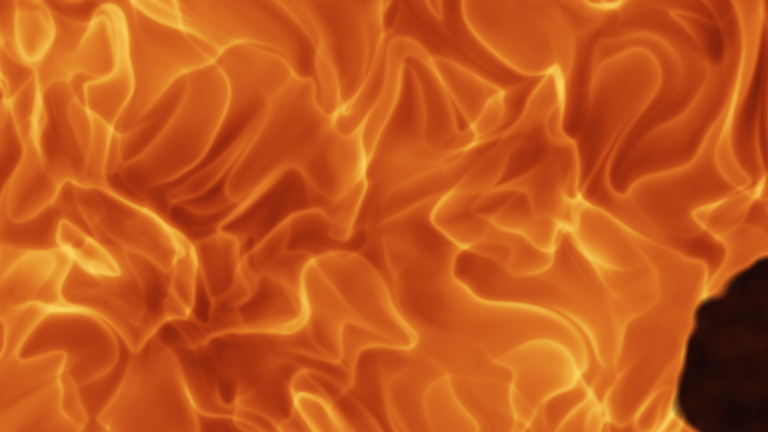
Reproduce this texture procedurally as a WebGL 1 fragment shader.

```glsl
precision highp float;
uniform vec2 u_resolution;

vec2 hash2(vec2 p) {
  vec3 q = fract(p.xyx * vec3(0.1031, 0.1030, 0.0973));
  q += dot(q, q.yzx + 33.33);
  return fract((q.xx + q.yz) * q.zy) * 2.0 - 1.0;
}

// Gradient noise, roughly -0.7 to 0.7
float noise(vec2 p) {
  vec2 i = floor(p), f = p - i;
  vec2 u = f * f * f * (f * (f * 6.0 - 15.0) + 10.0);
  vec2 e = vec2(1.0, 0.0);
  float low = mix(dot(hash2(i), f), dot(hash2(i + e), f - e), u.x);
  float high = mix(dot(hash2(i + e.yx), f - e.yx), dot(hash2(i + 1.0), f - 1.0), u.x);
  return mix(low, high, u.y);
}

float fbm(vec2 p) {
  float sum = 0.0, amp = 1.0;
  for (int i = 0; i < 4; i++) {
    sum += amp * noise(p);
    p = mat2(1.6, 1.2, -1.2, 1.6) * p + 7.3;
    amp *= 0.5;
  }
  return sum;
}

// Turbulent folding of the plane
vec2 swirl(vec2 p) {
  p += 0.26 * vec2(noise(p * 2.1 + 3.7), noise(p * 2.1 + 41.2));
  p += 0.09 * vec2(noise(p * 5.3 + 17.1), noise(p * 5.3 + 63.8));
  return p + 0.022 * vec2(noise(p * 13.0 + 29.4), noise(p * 13.0 + 80.6));
}

float blob(vec2 p, vec2 center, vec2 radius) {
  vec2 v = (p - center) / radius;
  return exp(-dot(v, v));
}

// Flame fold: bright crest, long glow on one side, shade on the other
float fold(float d, float width) {
  float a = sqrt(d * d + 0.000016) - 0.004;
  float crest = exp(-a / (0.009 * width));
  float glow = exp(-a / (0.055 * width));
  float side = smoothstep(-0.006, 0.006, d);
  return 0.65 * crest + mix(-0.3, 0.4, side) * glow;
}

vec3 fireColor(float t) {
  vec3 c = mix(vec3(0.18, 0.05, 0.03), vec3(0.56, 0.15, 0.05), smoothstep(-0.1, 0.2, t));
  c = mix(c, vec3(0.70, 0.23, 0.07), clamp((t - 0.2) / 0.2, 0.0, 1.0));
  c = mix(c, vec3(0.80, 0.35, 0.11), clamp((t - 0.4) / 0.2, 0.0, 1.0));
  c = mix(c, vec3(0.86, 0.45, 0.14), clamp((t - 0.6) / 0.2, 0.0, 1.0));
  c = mix(c, vec3(0.92, 0.62, 0.20), clamp((t - 0.8) / 0.2, 0.0, 1.0));
  return mix(c, vec3(0.98, 0.80, 0.36), clamp((t - 1.0) / 0.35, 0.0, 1.0));
}

void main() {
  vec2 p = gl_FragCoord.xy / u_resolution.y;
  float eps = 0.003;
  vec2 q = swirl(p);
  vec2 qx = swirl(p + vec2(eps, 0.0));
  vec2 qy = swirl(p + vec2(0.0, eps));

  // Broad heat: soft clouds, hot cores and cooler pockets
  float heat = 0.47 + 0.30 * fbm(q * 2.6 + 11.0) + 0.10 * fbm(q * vec2(9.0, 6.0) + 5.0);
  heat += 0.30 * blob(p, vec2(1.36, 0.17), vec2(0.25, 0.20));
  heat += 0.30 * blob(p, vec2(0.08, 0.38), vec2(0.30, 0.05));
  heat += 0.22 * blob(p, vec2(0.33, 0.88), vec2(0.35, 0.16));
  heat += 0.25 * blob(p, vec2(0.95, 0.60), vec2(0.13, 0.08));
  heat -= 0.18 * blob(p, vec2(0.45, 0.62), vec2(0.24, 0.16));
  heat -= 0.16 * blob(p, vec2(0.42, 0.28), vec2(0.26, 0.12));
  heat -= 0.16 * blob(p, vec2(1.30, 0.75), vec2(0.16, 0.25));

  // Layered folds, each fading in and out along its length
  for (int i = 0; i < 5; i++) {
    float k = float(i);
    vec2 scale = (2.3 + 0.95 * k) * vec2(1.15, 0.9);
    vec2 seed = vec2(13.7, 31.3) * (k + 1.0);
    float n = noise(q * scale + seed);
    vec2 slope = vec2(noise(qx * scale + seed), noise(qy * scale + seed)) - n;
    float d = n * eps / max(length(slope), 0.0012);
    float fade = smoothstep(-0.22, 0.28, noise(p * 3.2 + seed.yx));
    float width = 0.75 + 0.9 * smoothstep(-0.3, 0.4, noise(p * 4.0 + seed));
    heat += (0.52 - 0.05 * k) * fade * fold(d, width);
  }

  // Smoky corner with a glowing rim, and dark gaps near the top right
  float edge = length(p - vec2(1.85, 0.12)) - 0.27
    + 0.07 * noise(p * 7.0 + 2.0) + 0.025 * noise(p * 17.0);
  heat += 0.22 * exp(-abs(edge - 0.012) / 0.014);
  heat -= 0.55 * blob(p, vec2(1.75, 0.85), vec2(0.14, 0.18))
    * smoothstep(-0.05, 0.3, noise(q * 7.0 + 50.0));
  vec3 smoke = vec3(0.15, 0.045, 0.03) + vec3(0.10, 0.03, 0.01) * fbm(p * 12.0);

  vec3 color = mix(smoke, fireColor(heat), smoothstep(-0.012, 0.012, edge));
  gl_FragColor = vec4(color, 1.0);
}
```
